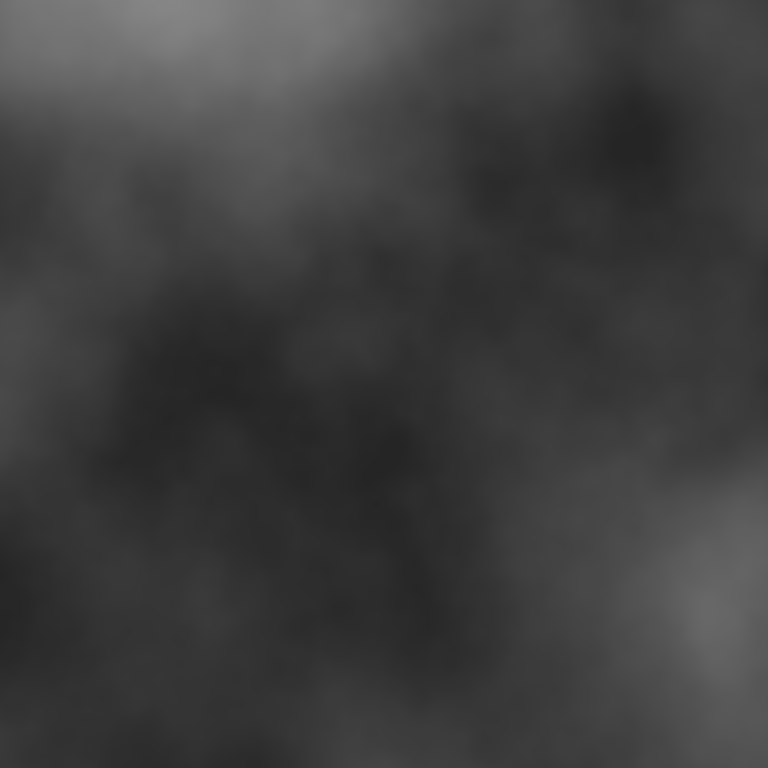
Write a WebGL 1 fragment shader that draws this texture.

```glsl
precision highp float;
// Soft dark grey smoke with a pale bank of haze at the upper left.

uniform vec2 u_resolution;

float hash(vec2 p) {
  return fract(sin(dot(p, vec2(127.1, 311.7))) * 43758.5453);
}

// Value noise with quintic easing, so no cell edges show.
float noise(vec2 p) {
  vec2 cell = floor(p);
  vec2 f = fract(p);
  f = f * f * f * (f * (f * 6.0 - 15.0) + 10.0);
  float low = mix(hash(cell), hash(cell + vec2(1.0, 0.0)), f.x);
  float high = mix(hash(cell + vec2(0.0, 1.0)), hash(cell + vec2(1.0, 1.0)), f.x);
  return mix(low, high, f.y);
}

// Octaves are turned against each other to hide the grid.
float fbm(vec2 p) {
  float sum = 0.0;
  float amplitude = 0.5;
  for (int i = 0; i < 5; i++) {
    sum += amplitude * noise(p);
    p = mat2(1.6, 1.2, -1.2, 1.6) * p + 7.3;
    amplitude *= 0.48;
  }
  return sum;
}

float glow(vec2 p, vec2 center, vec2 size) {
  vec2 d = (p - center) / size;
  return exp(-dot(d, d));
}

void main() {
  vec2 uv = gl_FragCoord.xy / u_resolution;

  // Bend the broad glows so that their rims drift like vapour.
  vec2 drift = vec2(fbm(uv * 3.0 + 4.7), fbm(uv * 3.0 + 21.4)) - 0.48;
  vec2 p = uv + drift * 0.3;

  // Dark cloud body.
  float grey = 0.202 + 0.24 * (fbm(uv * 3.6 + 11.2) - 0.48);

  // Lit haze, and a fainter patch at the lower right.
  grey += 0.31 * glow(p, vec2(0.27, 0.99), vec2(0.37, 0.31));
  grey += 0.15 * glow(p, vec2(0.95, 0.16), vec2(0.24, 0.25));

  // Shadowed hollow below the middle.
  grey -= 0.03 * glow(p, vec2(0.42, 0.29), vec2(0.24, 0.16));

  gl_FragColor = vec4(vec3(clamp(grey, 0.145, 0.58)), 1.0);
}
```
